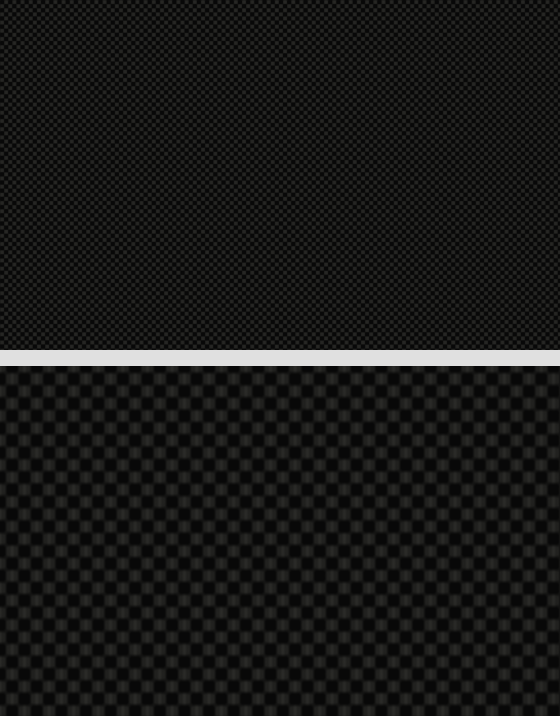
Top: the whole. Bottom: its middle third, enlarged.
Reproduce this texture procedurally as a WebGL 2 fragment shader.

```glsl
#version 300 es
precision highp float;
// Dark woven carbon cloth: a fine checker of charcoal and near-black cells.
uniform vec2 u_resolution;
out vec4 outColor;

const float TILES_DOWN = 42.667;  // weave repeats over the canvas height
const float EDGE_SOFTNESS = 0.22; // blur at cell borders, in cells
const float LIGHT_CUT = 0.12;     // trims the light cells
const float THREAD_DEPTH = 0.12;  // strength of the vertical threads
const float THREADS = 2.0;        // threads per cell
const float CELL_SHADE = 0.16;    // falloff from the cell centre
const float WEAR = 0.04;          // brightness change between cells
const float TAU = 6.2831853;
const vec3 GAP_BLACK = vec3(0.032, 0.032, 0.031);
const vec3 CHARCOAL = vec3(0.142, 0.142, 0.133);

float hash(vec2 p) {
  return fract(sin(dot(p, vec2(127.1, 311.7))) * 43758.55);
}

// Signed wave: positive on even cells, negative on odd ones.
vec2 squareWave(vec2 p, float soft) {
  vec2 toEdge = 0.5 - abs(fract(p) - 0.5);
  vec2 sides = 1.0 - 2.0 * mod(floor(p), 2.0);
  return sides * clamp(toEdge / soft, 0.0, 1.0);
}

void main() {
  // Cell coordinates, counted from the top left corner
  vec2 pos = vec2(gl_FragCoord.x, u_resolution.y - gl_FragCoord.y) / u_resolution.y;
  vec2 p = pos * TILES_DOWN * 2.0;
  float pixel = TILES_DOWN * 2.0 / u_resolution.y;

  // Checker with softened borders
  vec2 wave = squareWave(p, max(EDGE_SOFTNESS, 0.5 * pixel));
  float light = smoothstep(LIGHT_CUT, 1.0, 0.5 - 0.5 * wave.x * wave.y);

  // Rounded shading and threads, faded where too fine to resolve
  vec2 local = fract(p) - 0.5;
  float resolved = 1.0 - smoothstep(0.25, 0.6, pixel * THREADS);
  float threads = cos(local.x * TAU * THREADS) * THREAD_DEPTH * resolved;
  float shade = 1.0 + CELL_SHADE * (0.25 - 2.0 * dot(local, local));
  float wear = (hash(floor(p)) - 0.5) * WEAR;

  vec3 fibre = CHARCOAL * (shade + threads + wear);
  outColor = vec4(mix(GAP_BLACK, fibre, light), 1.0);
}
```
